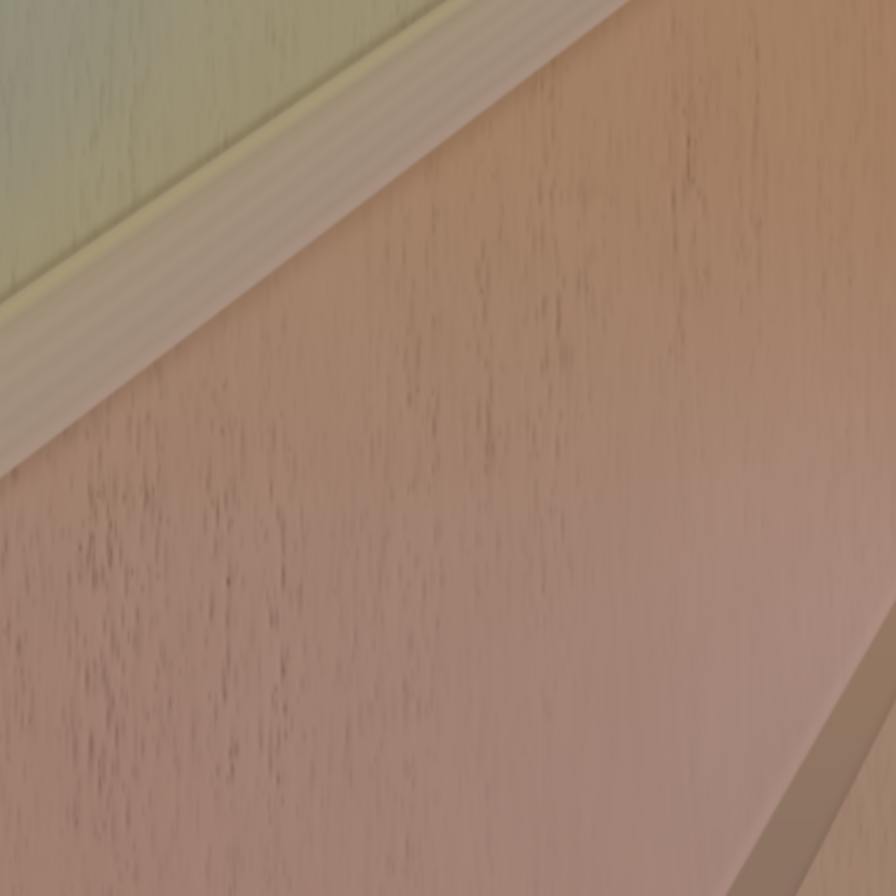
A three.js fragment shader for this texture:

```glsl
varying vec2 vUv;

vec2 hash2(vec2 p) {
  vec3 q = fract(vec3(p.xyx) * vec3(0.1031, 0.1030, 0.0973));
  q += dot(q, q.yzx + 33.33);
  return fract((q.xx + q.yz) * q.zy);
}

// Signed distance to the line a-b, positive on its left
float lineSide(vec2 p, vec2 a, vec2 b) {
  vec2 dir = normalize(b - a);
  return dir.x * (p.y - a.y) - dir.y * (p.x - a.x);
}

float softStep(float d, float width) {
  return smoothstep(-width, width, d);
}

float glow(float d, float radius) {
  return exp(-d * d / (radius * radius));
}

float spot(vec2 p, vec2 center, vec2 radius) {
  vec2 d = (p - center) / radius;
  return exp(-dot(d, d));
}

// Cellular noise made of straight upright flecks with random strength
float flecks(vec2 p, vec2 scale, float seed) {
  vec2 q = p * scale;
  vec2 cell = floor(q);
  float ink = 0.0;
  for (int j = -1; j <= 1; j++) {
    for (int i = -1; i <= 1; i++) {
      vec2 id = cell + vec2(float(i), float(j));
      vec2 rnd = hash2(id + seed);
      vec2 shape = hash2(id + seed + 71.3);
      vec2 d = (q - id - rnd) / vec2(0.24 + 0.14 * rnd.y, 0.25 + 0.45 * shape.y);
      ink = max(ink, exp(-dot(d, d) * 1.4) * smoothstep(0.3, 1.0, shape.x));
    }
  }
  return ink;
}

// Long scratches broken into dashes, with small dabs between them
float grain(vec2 p) {
  float dabs = flecks(p, vec2(105.0, 42.0), 19.0);
  float scratches = flecks(p, vec2(72.0, 10.0), 3.0);
  float dashes = flecks(p, vec2(88.0, 24.0), 47.0);
  float column = 0.65 + 0.35 * sin(p.x * 61.0 + 1.7 * sin(p.x * 23.0));
  return (0.5 * scratches * (0.55 + dabs) + 0.5 * dashes + 0.4 * dabs) * column;
}

// Faint layered sines for uneven tone
float mottle(vec2 p) {
  float streak = sin(p.x * 230.0 + 2.0 * sin(p.y * 11.0 + p.x * 40.0));
  float cloud = sin(p.x * 31.0 + 2.0 * sin(p.y * 9.0)) * sin(p.y * 13.0 + p.x * 7.0);
  return 0.35 * streak + 0.65 * cloud;
}

float grainDensity(vec2 p) {
  float amount = 0.22;
  amount += 0.7 * spot(p, vec2(0.18, 0.42), vec2(0.25, 0.18));
  amount += 0.65 * spot(p, vec2(0.22, 0.20), vec2(0.22, 0.22));
  amount += 0.45 * spot(p, vec2(0.57, 0.58), vec2(0.13, 0.26));
  amount += 0.45 * spot(p, vec2(0.74, 0.79), vec2(0.14, 0.17));
  return min(amount, 1.0) * (1.0 - 0.6 * spot(p, vec2(0.85, 0.12), vec2(0.3)));
}

vec3 mainPanel(vec2 p) {
  vec3 low = mix(vec3(0.625, 0.495, 0.437), vec3(0.64, 0.52, 0.475), p.x);
  vec3 high = mix(vec3(0.63, 0.515, 0.415), vec3(0.64, 0.495, 0.385), p.x);
  vec3 col = mix(low, high, smoothstep(0.1, 0.95, p.y));
  return col + vec3(0.018, 0.018, 0.026) * spot(p, vec2(0.92, 0.40), vec2(0.2, 0.22));
}

vec3 upperPanel(vec2 p, float d) {
  vec3 gray = mix(vec3(0.575, 0.56, 0.48), vec3(0.615, 0.565, 0.45), smoothstep(0.0, 0.45, p.x));
  return mix(gray, vec3(0.61, 0.565, 0.445), glow(d, 0.12));
}

vec3 rail(vec2 p, float t) {
  vec3 col = mix(vec3(0.63, 0.545, 0.485), vec3(0.63, 0.565, 0.475), t);
  col += 0.006 * sin(t * 38.0 + 0.6 * sin(p.x * 9.0));
  col = mix(col, vec3(0.665, 0.565, 0.505), 0.7 * glow(t - 0.04, 0.05));
  col = mix(col, vec3(0.57, 0.51, 0.40), 0.35 * glow(t - 0.85, 0.04));
  return mix(col, vec3(0.655, 0.6, 0.45), 0.75 * glow(t - 0.94, 0.05));
}

void main() {
  vec2 p = vUv;
  float railLow = lineSide(p, vec2(0.0, 0.466), vec2(0.703, 1.0));
  float railHigh = lineSide(p, vec2(0.0, 0.659), vec2(0.501, 1.0));
  float barLeft = -lineSide(p, vec2(0.81, 0.0), vec2(1.0, 0.33));
  float barRight = -lineSide(p, vec2(0.888, 0.0), vec2(1.0, 0.219));

  // Pitted grain with a faint light rim beside each fleck
  float pits = grain(p);
  float rim = max(grain(p + vec2(0.005, 0.001)) - pits, 0.0);
  vec3 relief = vec3(0.03, 0.027, 0.02) * rim - vec3(0.135, 0.13, 0.115) * pits;

  // Main panel with shade below the rail
  vec3 col = mainPanel(p) + relief * grainDensity(p);
  col += 0.005 * mottle(p);
  col -= 0.045 * glow(railLow, 0.018);

  // Upper panel and rail
  vec3 upper = upperPanel(p, railHigh) + relief * 0.35 + 0.004 * mottle(p);
  upper -= vec3(0.065, 0.07, 0.07) * glow(railHigh - 0.005, 0.007);
  float across = clamp(railLow / max(railLow - railHigh, 0.001), 0.0, 1.0);
  col = mix(col, rail(p, across), softStep(railLow, 0.003));
  col = mix(col, upper, softStep(railHigh, 0.003));

  // Lower bar and corner
  vec3 bar = mix(vec3(0.55, 0.45, 0.385), vec3(0.575, 0.465, 0.385), smoothstep(0.0, 0.3, p.y));
  bar -= 0.03 * glow(barRight, 0.007);
  vec3 corner = vec3(0.62, 0.505, 0.43) + 0.3 * relief;
  col += 0.02 * glow(barLeft + 0.006, 0.008) * (1.0 - softStep(barLeft, 0.003));
  col = mix(col, bar, softStep(barLeft, 0.003));
  col = mix(col, corner, softStep(barRight, 0.003));

  gl_FragColor = vec4(col, 1.0);
}
```
